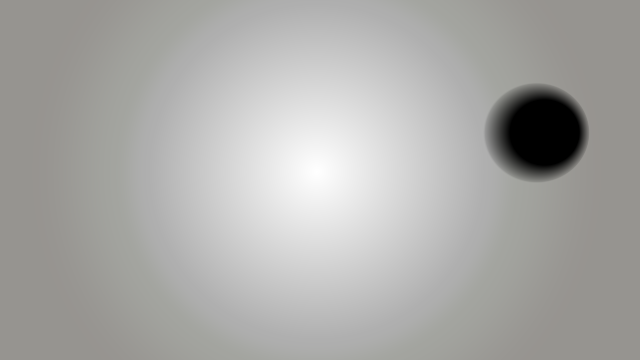
Write a WebGL 2 fragment shader that draws this background.

```glsl
#version 300 es
precision highp float;

// A soft white glow fading through a faint green-grey ring to warm grey,
// with a black disc on the right. The disc's blurred rim is a two-circle
// gradient: circles slide and grow from the dark core to the outer edge.

#define GLOW_CENTER vec2(-0.009, 0.023)
#define GLOW_RADIUS 0.52
#define FIELD_RADIUS 0.80
#define CORE_CENTER vec2(0.624, 0.132)
#define CORE_RADIUS 0.096
#define RIM_CENTER vec2(0.602, 0.131)
#define RIM_RADIUS 0.146
#define DISC_SQUASH 0.945
#define RIM_OPACITY 0.10

uniform vec2 u_resolution;
out vec4 fragColor;

const vec3 WHITE = vec3(1.0);
const vec3 SILVER = vec3(0.685);
const vec3 GREEN_GREY = vec3(0.642, 0.648, 0.628);
const vec3 WARM_GREY = vec3(0.590, 0.580, 0.565);

// Radial backdrop: a nearly linear glow, then a slow warm falloff.
vec3 backdrop(vec2 p) {
    float r = length(p - GLOW_CENTER);
    float silverRadius = 0.9 * GLOW_RADIUS;
    vec3 color = mix(WHITE, SILVER, clamp(r / silverRadius, 0.0, 1.0));
    color = mix(color, GREEN_GREY, smoothstep(silverRadius, 1.08 * GLOW_RADIUS, r));
    return mix(color, WARM_GREY, smoothstep(GLOW_RADIUS, FIELD_RADIUS, r));
}

// Position between two nested circles: 0 on the core, 1 on the rim.
float nestedCircles(vec2 p) {
    vec2 squash = vec2(1.0, DISC_SQUASH);
    vec2 q = (p - CORE_CENTER) / squash;
    vec2 shift = (RIM_CENTER - CORE_CENTER) / squash;
    float growth = RIM_RADIUS - CORE_RADIUS;
    float a = dot(shift, shift) - growth * growth;
    float b = dot(q, shift) + CORE_RADIUS * growth;
    float c = dot(q, q) - CORE_RADIUS * CORE_RADIUS;
    return (b - sqrt(max(b * b - a * c, 0.0))) / a;
}

void main() {
    // Height-based units with the origin at the canvas center.
    vec2 p = (gl_FragCoord.xy - 0.5 * u_resolution) / u_resolution.y;
    vec3 color = backdrop(p);

    // Dark disc with a fading rim and a smoothed outer edge.
    float t = nestedCircles(p);
    float edge = 1.0 / (u_resolution.y * (RIM_RADIUS - CORE_RADIUS));
    float inside = 1.0 - smoothstep(1.0 - edge, 1.0 + edge, t);
    float darkness = mix(1.0, RIM_OPACITY, clamp(t, 0.0, 1.0)) * inside;

    fragColor = vec4(color * (1.0 - darkness), 1.0);
}
```
